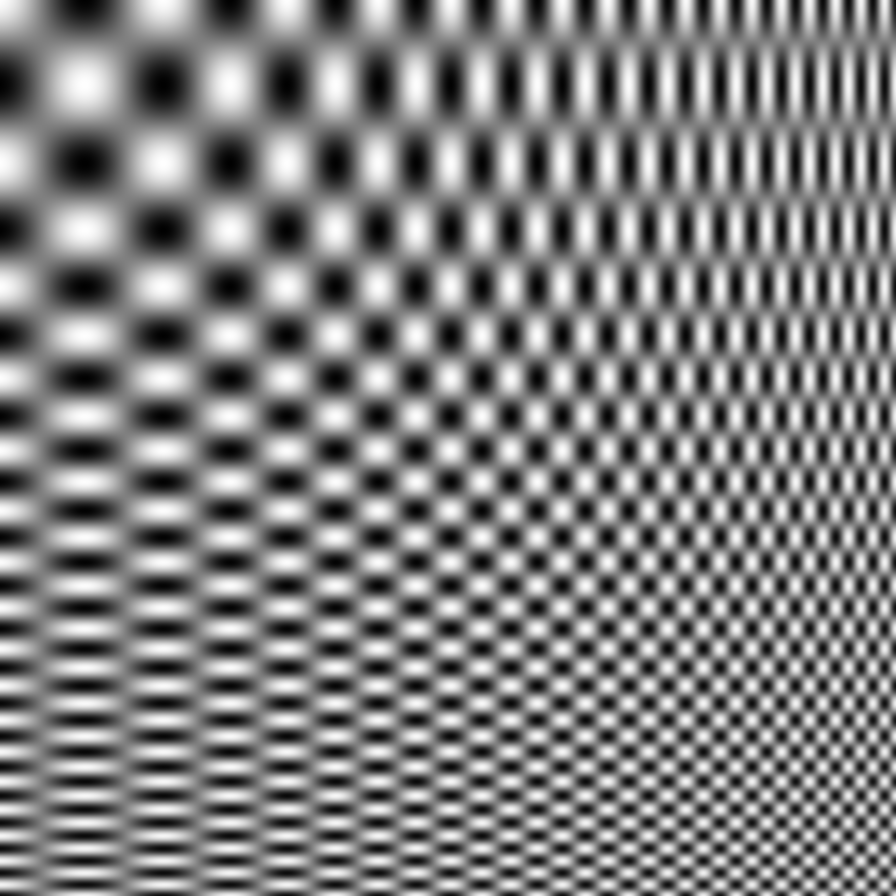
Reproduce this pattern procedurally as a WebGL 2 fragment shader.

```glsl
#version 300 es
precision highp float;
// Grey checker of soft spots that shrink toward the right and bottom edges.
// It is the product of two cosine chirps, one per axis, measured from the
// top left corner; each chirp's phase grows as a cubic of the distance.
uniform vec2 u_resolution;
out vec4 fragColor;

const float PI = 3.14159265;

// Cosine chirp, averaged over a small footprint so fine waves soften.
float chirp(float distance01, float footprint) {
    float squared = distance01 * distance01;
    float phase = PI * (0.03 + distance01 * (10.05 + 22.9 * squared));
    float frequency = PI * (10.05 + 68.7 * squared);
    float halfSpan = max(0.5 * frequency * footprint, 1e-4);
    return cos(phase) * sin(halfSpan) / halfSpan;
}

void main() {
    vec2 uv = gl_FragCoord.xy / u_resolution;
    vec2 fromCorner = vec2(uv.x, 1.0 - uv.y);

    // The footprint never falls below one pixel, so the waves stay smooth.
    vec2 footprint = max(1.0 / u_resolution, vec2(1.0 / 160.0));
    float wave = chirp(fromCorner.x, footprint.x) * chirp(fromCorner.y, footprint.y);

    fragColor = vec4(vec3(0.5 + 0.5 * wave), 1.0);
}
```
